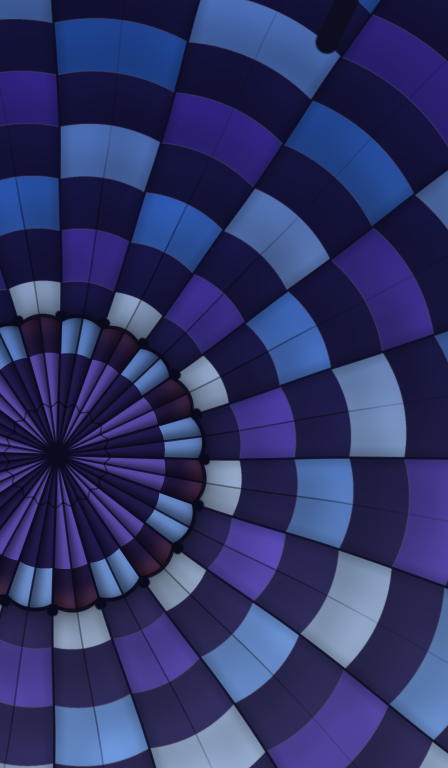
This pattern is drawn by a WebGL 2 fragment shader. Its source:

```glsl
#version 300 es
precision highp float;
// Inside of a checkered balloon canopy: radial gores, rings of fabric and a pleated crown.

uniform vec2 u_resolution;
out vec4 fragColor;

const float PI = 3.14159265;
const float GORE_ANGLE = PI / 10.0;
const vec2 HUB = vec2(0.0742, 0.4076);
const float CROWN_RADIUS = 0.1901;
const float INNER_STEP = 0.0495;
const float OUTER_STEP = 0.0723;

float hash(vec2 p) {
    vec3 q = fract(vec3(p.xyx) * 0.1031);
    q += dot(q, q.yzx + 33.33);
    return fract((q.x + q.y) * q.z);
}

float noise(vec2 p) {
    vec2 i = floor(p), f = fract(p);
    f = f * f * (3.0 - 2.0 * f);
    return mix(mix(hash(i), hash(i + vec2(1, 0)), f.x),
               mix(hash(i + vec2(0, 1)), hash(i + vec2(1, 1)), f.x), f.y);
}

float stroke(float dist, float width) {
    return 1.0 - smoothstep(width * 0.5, width * 0.5 + 0.0012, abs(dist));
}

float segmentDistance(vec2 p, vec2 a, vec2 b) {
    vec2 d = b - a;
    return length(p - a - d * clamp(dot(p - a, d) / dot(d, d), 0.0, 1.0));
}

// Distance to the nearest whole number
float toInteger(float x) {
    return abs(fract(x + 0.5) - 0.5);
}

// Seams lean slightly as they leave the crown
float goreCoord(float angle, float r) {
    float lean = mix(-0.030, -0.009, smoothstep(0.17, 0.38, r));
    lean += 0.021 * sin(angle) * smoothstep(0.39, 0.63, r);
    return (angle - lean) / GORE_ANGLE;
}

// Ring number: 0 starts at the crown edge, wider rings begin at 1
float ringCoord(float q) {
    float v = (q - CROWN_RADIUS) / INNER_STEP;
    return v < 1.0 ? v : 1.0 + (v - 1.0) * INNER_STEP / OUTER_STEP;
}

// Fabric colour; light grows from the top to the bottom
vec3 fabric(float gore, float ring, float light) {
    vec3 dark = mix(vec3(0.068, 0.066, 0.215), vec3(0.165, 0.155, 0.315), light * light);
    if (mod(gore + ring, 2.0) < 0.5) return dark;
    float kind = mod(ring, 3.0);
    if (kind < 0.5) {
        vec3 pale = mix(vec3(0.25, 0.37, 0.62), vec3(0.52, 0.60, 0.72), light);
        return ring < 0.5 ? mix(pale, vec3(0.49, 0.55, 0.64), 0.75) : pale;
    }
    if (kind < 1.5) return mix(vec3(0.155, 0.12, 0.44), vec3(0.29, 0.25, 0.58), light);
    return mix(vec3(0.12, 0.26, 0.56), vec3(0.36, 0.49, 0.71), light);
}

vec3 crown(vec3 base, float g, float v, float r, float light) {
    float gore = floor(g);
    float odd = mod(gore, 2.0);
    float pleat = fract(g * 2.0);
    vec3 col = base;
    if (v < -1.0) {
        col = mix(vec3(0.105, 0.085, 0.25), vec3(0.29, 0.24, 0.55), odd);
    } else if (odd > 0.5) {
        float glow = smoothstep(-0.7, 0.0, v) * (0.25 + 0.75 * light);
        col = mix(vec3(0.10, 0.07, 0.19), vec3(0.34, 0.19, 0.28), glow * 0.7);
    } else {
        col = mix(col, vec3(0.38, 0.48, 0.66), 0.5);
    }
    col *= mix(0.62, 1.15, smoothstep(0.0, 0.75, pleat));
    col = mix(col, vec3(0.035, 0.03, 0.11), 0.8 * stroke(toInteger(g * 2.0) * 0.5 * GORE_ANGLE * r, 0.0014));
    // Rope ring and hub
    col *= 1.0 - 0.5 * stroke(r - 0.066 - 0.003 * cos(g * PI * 2.0), 0.0012);
    col = mix(vec3(0.03, 0.03, 0.08), col, smoothstep(0.007, 0.022, r));
    return col;
}

vec3 canopy(vec2 p) {
    vec2 d = p - HUB;
    float r = length(d), angle = atan(d.y, d.x);
    float g = goreCoord(angle, r);
    float across = fract(g);
    float gore = mod(floor(g), 20.0);
    float arch = 4.0 * across * (1.0 - across);
    float tilt = 1.0 - 0.055 * sin(angle);
    float v = ringCoord(r / (tilt * (0.99 + 0.017 * arch)));
    float ring = max(floor(v), -2.0);
    float light = clamp(smoothstep(0.92, 0.08, p.y) + 0.12 * (p.x - 0.3), 0.0, 1.0);

    vec3 col = fabric(gore, ring, light);
    float seam = toInteger(g) * GORE_ANGLE * r;
    float middle = (across - 0.5) * GORE_ANGLE * r;
    if (v < 0.0) {
        col = crown(col, g, v, r, light);
    } else {
        // Soft folds and sheen on each panel
        col *= 0.90 + 0.14 * noise(vec2(g * 2.5 + 60.0, v * 1.4)) + 0.08 * hash(vec2(gore, ring));
        col *= mix(0.91, 1.06, smoothstep(0.1, 0.9, fract(v)));
        col *= 0.84 + 0.16 * smoothstep(0.0, 0.018, seam);
        col *= 1.0 + 0.07 * smoothstep(-0.002, 0.002, middle) * (1.0 - smoothstep(2.0, 4.0, v));
        col *= 1.0 - 0.4 * stroke(middle, 0.0009) * (1.0 - 0.7 * smoothstep(2.0, 4.0, v));
        // Stitching between rings
        float stitch = toInteger(v) * OUTER_STEP;
        col = mix(col, vec3(0.30, 0.29, 0.38), 0.38 * stroke(stitch, 0.0006) * step(0.5, v));
    }
    col = mix(col, vec3(0.045, 0.04, 0.13), 0.85 * stroke(seam, 0.0018));

    // Scalloped crown rim with its shadow and ties
    float rim = (v - 0.10 * (arch - 0.6)) * INNER_STEP;
    col *= 1.0 - 0.4 * exp(-abs(rim) * 160.0);
    col = mix(col, vec3(0.04, 0.03, 0.10), 0.9 * stroke(rim, 0.0035));
    float tie = length(vec2(seam, v * INNER_STEP - 0.003));
    col = mix(col, vec3(0.035, 0.035, 0.11), 1.0 - smoothstep(0.006, 0.009, tie));

    // Dark fitting at the upper edge
    float fitting = segmentDistance(p, vec2(0.452, 1.0), vec2(0.426, 0.945));
    return mix(vec3(0.05, 0.05, 0.12), col, smoothstep(0.013, 0.017, fitting));
}

void main() {
    vec3 sum = vec3(0.0);
    for (int i = 0; i < 9; i++) {
        vec2 offset = (vec2(i % 3, i / 3) - 1.0) / 3.0;
        sum += canopy((gl_FragCoord.xy + offset) / u_resolution.y);
    }
    fragColor = vec4(sum / 9.0, 1.0);
}
```
